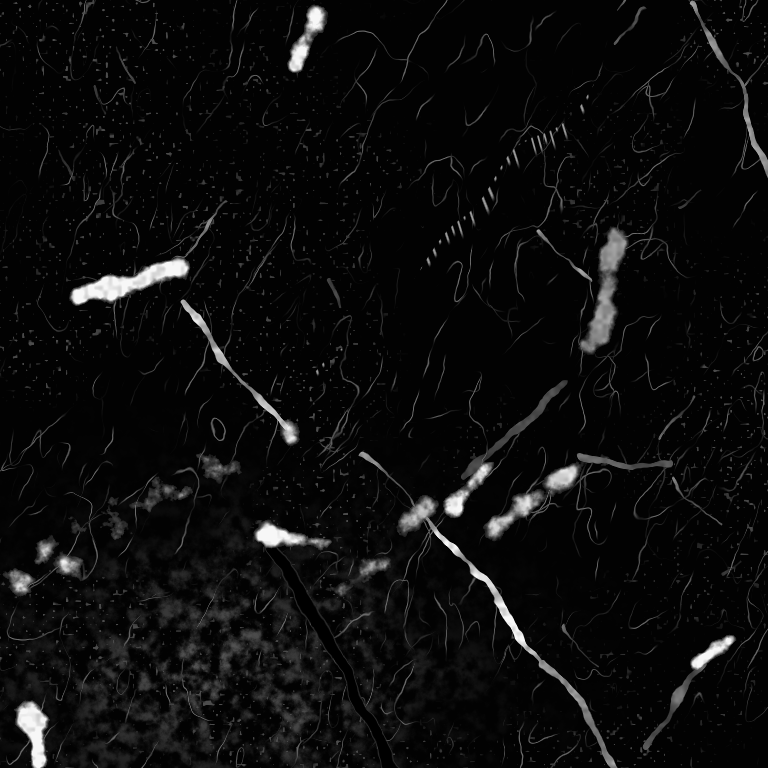
A Shadertoy shader for this texture:

```glsl
// Black marble with broken white veins, crumbled quartz, hairline cracks and grey haze.
#define BASE_LEVEL   0.008
#define WARP         0.036
#define HAIR_LAYERS  5
#define HAIR_WIDTH   0.0008
#define HAIR_LEVEL   0.42
#define DUST_LEVEL   0.3
#define HAZE_LEVEL   0.34
#define SHARDS       16
#define CRUMB_SCALE  34.0
#define COMB_DENSITY 125.0

// Shared state: warped position, mineral grain, light so far
vec2 q;
float crumb, grain, light;

float hash(vec2 p) {
  vec3 a = fract(p.xyx * 0.1031);
  a += dot(a, a.yzx + 33.33);
  return fract((a.x + a.y) * a.z);
}

float noise(vec2 p) {
  vec2 i = floor(p), f = fract(p);
  f = f * f * (3.0 - 2.0 * f);
  return mix(mix(hash(i), hash(i + vec2(1, 0)), f.x),
             mix(hash(i + vec2(0, 1)), hash(i + vec2(1, 1)), f.x), f.y);
}

float fbm(vec2 p) {
  float sum = 0.0, amp = 0.52;
  for (int i = 0; i < 5; i++) {
    sum += amp * noise(p);
    p = mat2(1.6, 1.2, -1.2, 1.6) * p + 17.3;
    amp *= 0.5;
  }
  return sum;
}

// Distance to a segment and the length along it
vec2 segment(vec4 ends) {
  vec2 d = ends.zw - ends.xy, r = q - ends.xy;
  float t = clamp(dot(r, d) / dot(d, d), 0.0, 1.0);
  return vec2(length(r - d * t), t * length(d));
}

float stroke(float dist, float width) {
  return clamp((width - dist) * iResolution.y + 0.5, 0.0, 1.0);
}

// Vein that swells, thins and fades along its length
void vein(vec4 ends, float width, float tone) {
  vec2 s = segment(ends);
  float swell = noise(vec2(s.y * 38.0, dot(ends.xy, vec2(91, 57))));
  float body = stroke(s.x, width * mix(0.35, 1.4, swell));
  light = max(light, body * tone * grain * mix(0.45, 1.1, swell));
}

// Crumbled mineral: dense and bright in its core, ragged at the rim
void mineral(vec4 ends, float width, float density, float tone) {
  float d = segment(ends).x / width;
  float excess = crumb + density * exp(-d * d) - 1.0;
  float body = smoothstep(0.0, 0.04, excess) * mix(0.16, 1.0, smoothstep(0.02, 0.3, excess));
  light = max(light, body * tone * grain);
}

float crackField(vec2 r) { return noise(r) + 0.5 * noise(r * 2.1 + 8.7) - 0.75; }

// Broken contour lines of stretched noise
void hairlines(vec2 p) {
  for (int i = 0; i < HAIR_LAYERS; i++) {
    float k = float(i), angle = 0.75 + 0.16 * k, freq = 9.0 + 5.0 * k, e = 0.02;
    vec2 u = vec2(cos(angle), sin(angle));
    vec2 r = vec2(dot(q, u) * 0.35, dot(q, vec2(-u.y, u.x))) * freq + 31.0 * k;
    float n = crackField(r);
    vec2 grad = vec2((crackField(r + vec2(e, 0)) - n) * 0.35,
                     crackField(r + vec2(0, e)) - n) * freq / e;
    float line = stroke(abs(n) / max(length(grad), 2.0), HAIR_WIDTH);
    float region = smoothstep(0.47, 0.66, fbm(p * 6.0 + 13.0 * k));
    float broken = smoothstep(0.25, 0.8, noise(p * 42.0 + 5.0 * k));
    light = max(light, HAIR_LEVEL * line * region * broken);
  }
}

// Row of fine leaning splinters hanging from a rising diagonal
void comb(vec2 p) {
  float drop = 0.5 + 1.1 * (p.x - 0.41) + 0.05 * (noise(p.xx * 12.0) - 0.5) - p.y;
  float s = (p.x - 0.25 * drop) * COMB_DENSITY, id = floor(s);
  float reach = 0.045 * hash(vec2(id, 4)) * smoothstep(0.3, 0.8, noise(vec2(id * 0.11, 2)));
  float fade = smoothstep(0.0, 0.003, drop) * (1.0 - smoothstep(reach * 0.5 - 0.001, reach, drop));
  float span = step(0.41, p.x) * step(p.x, 0.79);
  light = max(light, 0.6 * fade * span * stroke(abs(fract(s) - 0.5) / COMB_DENSITY, 0.0011));
}

// Short thin shards in two crossing directions
void shards() {
  for (int i = 0; i < SHARDS; i++) {
    float k = float(i), h = hash(vec2(k, 9));
    vec2 a = vec2(hash(vec2(k, 1)), hash(vec2(k, 2)));
    float angle = (i % 2 == 0 ? 0.75 : -0.95) + 0.5 * (h - 0.5);
    vec2 b = a + vec2(cos(angle), sin(angle)) * mix(0.03, 0.1, h);
    vein(vec4(a, b), 0.0016, 0.2 + 0.35 * h);
  }
}

void mainImage(out vec4 fragColor, in vec2 fragCoord) {
  vec2 p = fragCoord / iResolution.xy;
  q = p + WARP * (vec2(fbm(p * 12.0), fbm(p * 12.0 + 40.0)) - 0.5);
  crumb = fbm(p * CRUMB_SCALE);
  grain = mix(0.8, 1.15, noise(p * 160.0));
  // Haze and dust
  vec2 away = (q - vec2(0.3, 0.13)) / vec2(0.24, 0.16);
  float haze = exp(-dot(away, away)) * mix(0.4, 1.2, noise(p * 16.0));
  light = BASE_LEVEL + HAZE_LEVEL * haze * smoothstep(0.36, 0.85, fbm(p * 75.0));
  float dust = smoothstep(0.8, 0.96, noise(p * 230.0)) * smoothstep(0.42, 0.7, fbm(p * 5.0 + 3.0));
  light = max(light, DUST_LEVEL * dust);
  hairlines(p);
  // Black fault with faint rims
  float fault = segment(vec4(0.36, 0.29, 0.53, -0.02)).x;
  light *= smoothstep(0.006, 0.008, fault);
  light = max(light, 0.16 * stroke(abs(fault - 0.008), 0.0008));
  comb(p);
  shards();
  // Main veins
  vein(vec4(.24, .6, .37, .45), .004, .85);
  vein(vec4(.47, .41, .56, .32), .0025, .6);
  vein(vec4(.56, .32, .71, .14), .0042, 1.);
  vein(vec4(.71, .14, .81, 0), .004, .65);
  vein(vec4(.91, 1, .975, .87), .0036, .6);
  vein(vec4(.975, .87, 1, .75), .005, .75);
  vein(vec4(.6, .38, .74, .49), .004, .3);
  vein(vec4(.76, .4, .87, .395), .004, .4);
  vein(vec4(.85, .03, .915, .13), .006, .5);
  // Solid pockets, then long crumbly bands
  mineral(vec4(.11, .61, .24, .65), .018, .95, 1.);
  mineral(vec4(.77, .55, .81, .68), .022, .9, .6);
  mineral(vec4(.59, .34, .63, .39), .02, .8, 1.);
  mineral(vec4(.35, .31, .43, .29), .02, .75, 1.);
  mineral(vec4(.385, .92, .42, .98), .017, .75, 1.);
  mineral(vec4(.04, .08, .055, .02), .015, .9, 1.);
  mineral(vec4(.91, .13, .95, .16), .013, .85, 1.);
  mineral(vec4(0, .24, .37, .44), .035, .52, .9);
  mineral(vec4(.45, .22, .56, .34), .025, .6, .8);
  mineral(vec4(.62, .3, .78, .4), .022, .58, .8);
  fragColor = vec4(vec3(min(light, 0.97)), 1);
}
```
